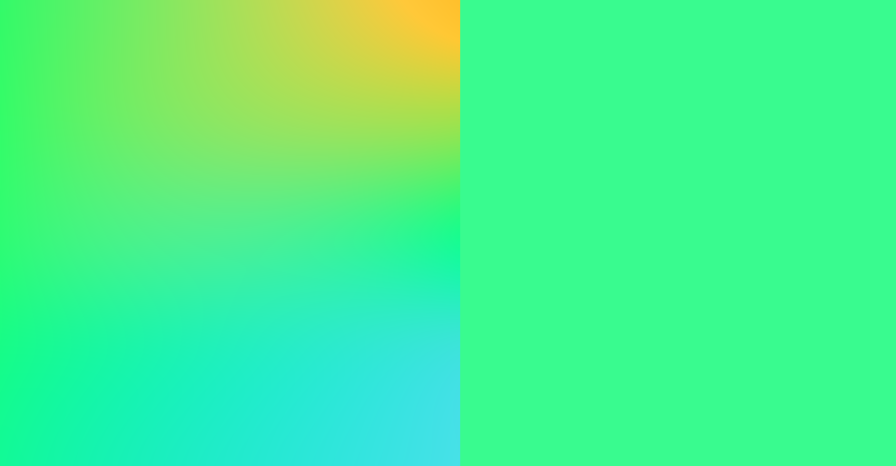
A Shadertoy shader for this background:

```glsl
// Soft mesh gradient from amber to green and aqua, beside a flat mint panel.

// Parabola through three colours at u = 0, 0.5 and 1
vec3 colourArc(vec3 left, vec3 middle, vec3 right, float u) {
    return left * (1.0 - u) * (1.0 - 2.0 * u)
         + middle * 4.0 * u * (1.0 - u)
         + right * u * (2.0 * u - 1.0);
}

// Catmull-Rom weight of a row at distance d, in row spacings
float cubicWeight(float d) {
    d = abs(d);
    if (d < 1.0) return 1.0 + d * d * (1.5 * d - 2.5);
    if (d < 2.0) return 2.0 + d * (d * (2.5 - 0.5 * d) - 4.0);
    return 0.0;
}

vec3 meshGradient(vec2 p) {
    // Horizontal bands, from bottom to top
    vec3 bands[5];
    bands[0] = colourArc(vec3(0.07, 0.98, 0.59), vec3(0.13, 0.92, 0.80), vec3(0.28, 0.88, 0.91), p.x);
    bands[1] = colourArc(vec3(0.09, 0.99, 0.53), vec3(0.13, 0.94, 0.74), vec3(0.24, 0.89, 0.86), p.x);
    bands[2] = colourArc(vec3(0.18, 0.99, 0.45), vec3(0.31, 0.94, 0.57), vec3(0.10, 0.99, 0.55), p.x);
    bands[3] = colourArc(vec3(0.20, 0.99, 0.41), vec3(0.57, 0.90, 0.38), vec3(0.65, 0.88, 0.29), p.x);
    bands[4] = colourArc(vec3(0.20, 0.98, 0.41), vec3(0.65, 0.88, 0.35), vec3(1.12, 0.75, 0.17), p.x);

    // Smooth vertical blend of the bands
    vec3 sum = vec3(0.0);
    float total = 0.0;
    for (int i = 0; i < 5; i++) {
        float weight = cubicWeight(p.y * 4.0 - float(i));
        sum += bands[i] * weight;
        total += weight;
    }
    return clamp(sum / total, 0.0, 1.0);
}

void mainImage(out vec4 fragColor, in vec2 fragCoord) {
    vec2 uv = fragCoord / iResolution.xy;
    float panelEdge = 0.5137;
    float halfPixel = 0.5 / iResolution.x;

    vec3 mint = vec3(0.225, 0.985, 0.56);
    vec3 gradient = meshGradient(vec2(min(uv.x / panelEdge, 1.0), uv.y));

    // Antialiased seam between the two panels
    float flatPanel = smoothstep(panelEdge - halfPixel, panelEdge + halfPixel, uv.x);
    fragColor = vec4(mix(gradient, mint, flatPanel), 1.0);
}
```
